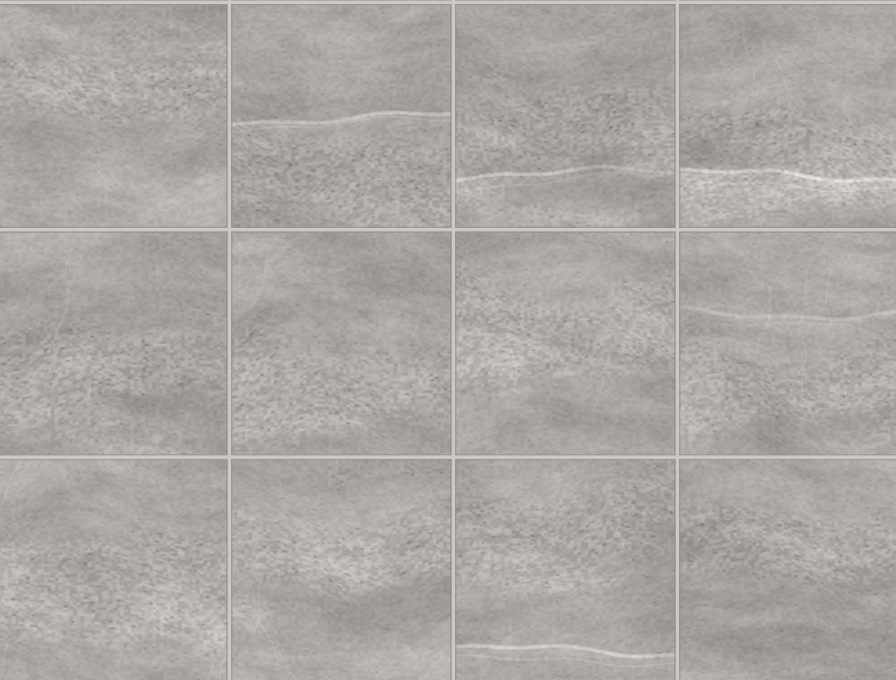
A WebGL 1 fragment shader for this texture:

```glsl
precision highp float;
// Square grey stone tiles with layered bands, pits and pale veins, set in thin light grout.

uniform vec2 u_resolution;

#define GRID vec2(4.0, 2.99)
#define GRID_SHIFT vec2(-0.024, 0.02)
#define GROUT_HALF 0.0075
#define BEVEL_HALF 0.014
#define STONE_DARK vec3(0.58, 0.565, 0.545)
#define STONE_LIGHT vec3(0.76, 0.75, 0.73)
#define GROUT_COLOR vec3(0.80, 0.79, 0.77)
#define CLOUD_GAIN 1.0
#define STREAK_GAIN 0.4
#define GRAIN_GAIN 0.55
#define PIT_DEPTH 0.45
#define VEIN_CHANCE 0.42

float hash(vec2 p) {
  vec3 v = fract(vec3(p.xyx) * 0.1031);
  v += dot(v, v.yzx + 33.33);
  return fract((v.x + v.y) * v.z);
}

float valueNoise(vec2 p) {
  vec2 i = floor(p);
  vec2 f = fract(p);
  f = f * f * (3.0 - 2.0 * f);
  return mix(mix(hash(i), hash(i + vec2(1.0, 0.0)), f.x),
             mix(hash(i + vec2(0.0, 1.0)), hash(i + 1.0), f.x), f.y);
}

float fbm(vec2 p) {
  float sum = 0.0;
  float gain = 0.5;
  for (int i = 0; i < 5; i++) {
    sum += gain * valueNoise(p);
    p = p * 2.03 + 7.3;
    gain *= 0.5;
  }
  return sum / 0.97;
}

// Cellular noise: distance to the nearest point, and that point's random value.
vec2 cellular(vec2 p) {
  vec2 best = vec2(9.0, 0.0);
  for (int y = -1; y <= 1; y++) {
    for (int x = -1; x <= 1; x++) {
      vec2 cell = floor(p) + vec2(float(x), float(y));
      vec2 point = cell + vec2(hash(cell + 3.7), hash(cell + 19.1));
      float d = distance(p, point);
      if (d < best.x) best = vec2(d, hash(cell + 41.3));
    }
  }
  return best;
}

float line(float d, float halfWidth, float pixel) {
  return 1.0 - smoothstep(halfWidth - 0.5 * pixel, halfWidth + 0.5 * pixel, abs(d));
}

// Pale sedimentary vein with a soft glow beneath and a fainter companion.
float veinLight(vec2 t, float seed, float pixel) {
  float height = mix(0.05, 0.9, fract(seed * 7.31));
  float path = height + 0.025 * sin(t.x * 4.0 + seed * 30.0) + 0.009 * sin(t.x * 13.0 + seed * 70.0);
  float d = t.y - path;
  float fade = 0.35 + 0.65 * valueNoise(vec2(t.x * 4.0 + seed * 50.0, 2.0));
  float glow = exp(-abs(d) * 22.0) * smoothstep(0.01, -0.01, d);
  float companion = line(d + 0.035 + 0.02 * sin(t.x * 3.0 + seed * 9.0), 0.004, 2.0 * pixel);
  return fade * (0.65 * line(d, 0.008, 2.0 * pixel) + 0.25 * glow + 0.3 * companion);
}

// Hairline cracks that wander steeply through part of the tile.
float crackLight(vec2 t, vec2 tile, float pixel) {
  float sum = 0.0;
  for (int i = 0; i < 4; i++) {
    vec2 key = tile * 5.0 + float(i) * 13.7;
    float slope = mix(-0.6, 0.6, hash(key + 2.0));
    float middle = hash(key + 5.0);
    float path = hash(key) + slope * (t.y - middle) + 0.012 * sin(t.y * 23.0 + middle * 40.0);
    float reach = smoothstep(0.25, 0.08, abs(t.y - middle));
    sum += reach * line(t.x - path, 0.003, 2.0 * pixel);
  }
  return sum;
}

float stoneTone(vec2 t, vec2 tile, float pixel) {
  float seed = hash(tile + 11.0);
  vec2 q = t + 17.0 * vec2(seed, hash(tile + 29.0));
  q.y += 0.035 * sin(q.x * 4.3) + 0.015 * sin(q.x * 9.7 + q.y * 5.0);

  // Broad clouds, thin strata and one coarse band per tile
  float clouds = fbm(q * vec2(1.5, 4.5)) - 0.5;
  float streaks = fbm(q * vec2(3.0, 24.0)) - 0.5;
  float mottle = fbm(q * vec2(8.0, 13.0)) - 0.5;
  float bandOffset = t.y - mix(0.15, 0.85, hash(tile + 53.0)) + 0.7 * clouds;
  float coarse = smoothstep(0.28, 0.08, abs(bandOffset));

  // Fine grain and scattered dark pits
  float grain = valueNoise(q * vec2(62.0, 85.0)) - 0.5;
  vec2 pit = cellular(q * vec2(26.0, 42.0));
  float pits = smoothstep(0.34, 0.1, pit.x) * smoothstep(0.55, 0.95, pit.y);

  float tone = 0.45 + CLOUD_GAIN * clouds + STREAK_GAIN * streaks + 0.45 * mottle;
  tone += 0.14 * coarse + GRAIN_GAIN * grain * (0.6 + 0.7 * coarse);
  tone -= PIT_DEPTH * pits * (0.5 + 0.5 * coarse);
  tone += step(hash(tile + 71.0), VEIN_CHANCE) * veinLight(t, seed, pixel);
  tone += 0.22 * step(0.55, hash(tile + 83.0)) * crackLight(t, tile, pixel);
  return tone;
}

void main() {
  vec2 grid = gl_FragCoord.xy / u_resolution * GRID + GRID_SHIFT;
  float pixel = GRID.x / u_resolution.x;
  vec2 tile = max(floor(grid), 0.0);
  vec3 color = mix(STONE_DARK, STONE_LIGHT, stoneTone(grid - tile, tile, pixel));

  // Joints between tiles; the left border has none
  vec2 joint = abs(grid - floor(grid + 0.5));
  joint.x += step(grid.x, 0.5);
  float edge = min(joint.x, joint.y);
  color = mix(color, STONE_DARK, 0.65 * line(edge, BEVEL_HALF, pixel));
  color = mix(color, GROUT_COLOR, line(edge, GROUT_HALF, pixel));
  gl_FragColor = vec4(color, 1.0);
}
```
